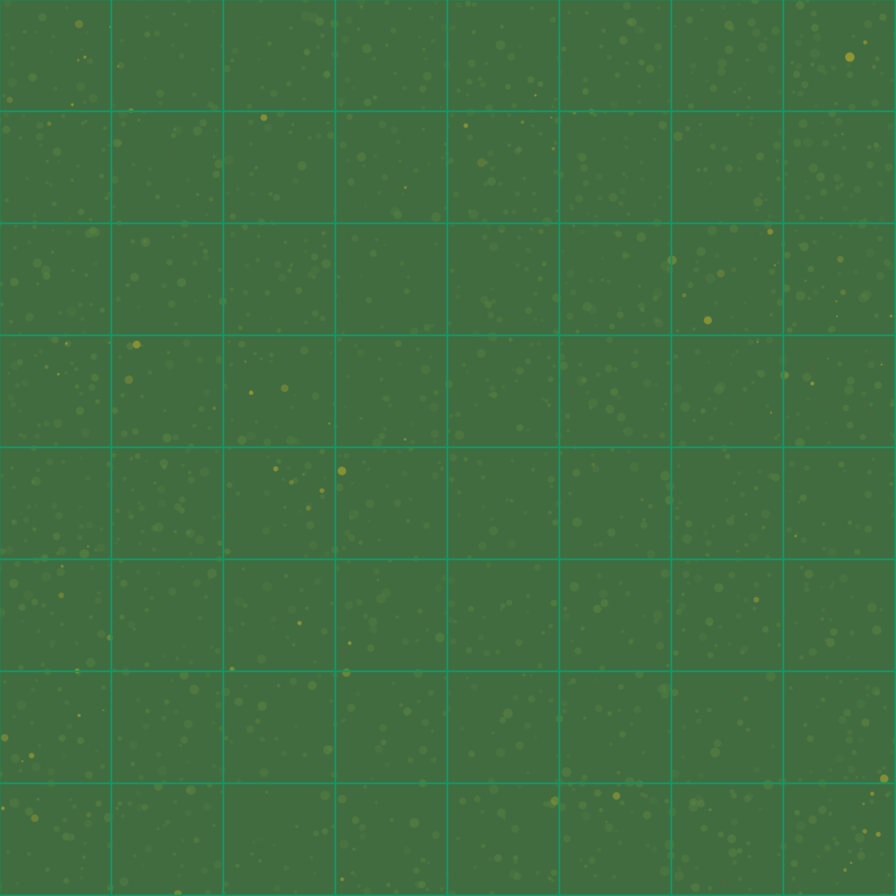
Reproduce this pattern procedurally as a Shadertoy shader.

```glsl
// Green cutting-mat style grid of thin teal lines over mottled, gold-flecked ground.
#define TILES 8.0
#define LINE_WIDTH 0.0165
#define LINE_SHIFT vec2(-0.006, 0.006)
#define GROUND vec3(0.252, 0.422, 0.250)
#define MOTTLE vec3(0.350, 0.510, 0.250)
#define GOLD vec3(0.620, 0.620, 0.200)
#define RUST vec3(0.450, 0.360, 0.180)
#define LINE vec3(0.000, 0.625, 0.410)
#define MOTTLE_DENSITY 0.75
#define GOLD_DENSITY 0.50
#define RUST_DENSITY 0.06

// Integer hash: three uniform values from a lattice point and a seed.
vec3 hash3(vec2 cell, float seed) {
    uvec3 v = uvec3(ivec3(cell.x + 100.0, cell.y + 100.0, seed));
    v = v * 1664525u + 1013904223u;
    v.x += v.y * v.z; v.y += v.z * v.x; v.z += v.x * v.y;
    v ^= v >> 16u;
    v.x += v.y * v.z; v.y += v.z * v.x; v.z += v.x * v.y;
    return vec3(v >> 8u) / 16777216.0;
}

float valueNoise(vec2 p, float seed) {
    vec2 i = floor(p), f = fract(p);
    f = f * f * (3.0 - 2.0 * f);
    float low = mix(hash3(i, seed).x, hash3(i + vec2(1, 0), seed).x, f.x);
    float high = mix(hash3(i + vec2(0, 1), seed).x, hash3(i + vec2(1, 1), seed).x, f.x);
    return mix(low, high, f.y);
}

// Opacity of jittered discs; radii are in tiles, clumping bounds the density noise.
float spots(vec2 p, float perTile, vec2 radii, vec2 clumping, float density, float seed, float pixel) {
    vec2 home = floor(p * perTile);
    float cover = 0.0;
    for (int y = -1; y <= 1; y++) {
        for (int x = -1; x <= 1; x++) {
            vec2 cell = home + vec2(x, y);
            vec3 place = hash3(cell, seed);
            vec3 look = hash3(cell, seed + 1.0);
            vec2 center = (cell + place.xy) / perTile;
            float clump = smoothstep(clumping.x, clumping.y, valueNoise(center * 1.3, seed + 2.0));
            float radius = mix(radii.x, radii.y, look.x * look.x);
            float disc = clamp(0.5 + (radius - length(p - center)) / (1.5 * pixel), 0.0, 1.0);
            float opacity = mix(0.25, 0.85, look.y) * step(place.z, density * clump);
            cover = max(cover, disc * opacity);
        }
    }
    return cover;
}

void mainImage(out vec4 fragColor, in vec2 fragCoord) {
    vec2 p = fragCoord / iResolution.xy * TILES;
    float pixel = TILES / iResolution.y;

    // Two layers of faint mottling, so that spots can overlap.
    vec3 color = GROUND;
    for (int i = 0; i < 2; i++) {
        float seed = 11.0 + 10.0 * float(i);
        float mottle = spots(p, 5.0, vec2(0.014, 0.044), vec2(-0.35, 0.9), MOTTLE_DENSITY, seed, pixel);
        color = mix(color, MOTTLE, 0.75 * mottle);
    }

    // Sparse rust specks and clustered gold flecks.
    float rust = spots(p, 4.0, vec2(0.006, 0.018), vec2(0.2, 0.8), RUST_DENSITY, 41.0, pixel);
    float gold = spots(p, 4.0, vec2(0.008, 0.042), vec2(0.48, 0.95), GOLD_DENSITY, 53.0, pixel);
    color = mix(color, RUST, 0.7 * rust);
    color = mix(color, GOLD, gold);

    // Grid lines on top.
    vec2 toLine = abs(fract(p - LINE_SHIFT + 0.5) - 0.5);
    vec2 line = clamp(0.5 + (0.5 * LINE_WIDTH - toLine) / pixel, 0.0, 1.0);
    color = mix(color, LINE, max(line.x, line.y));

    fragColor = vec4(color, 1.0);
}
```
